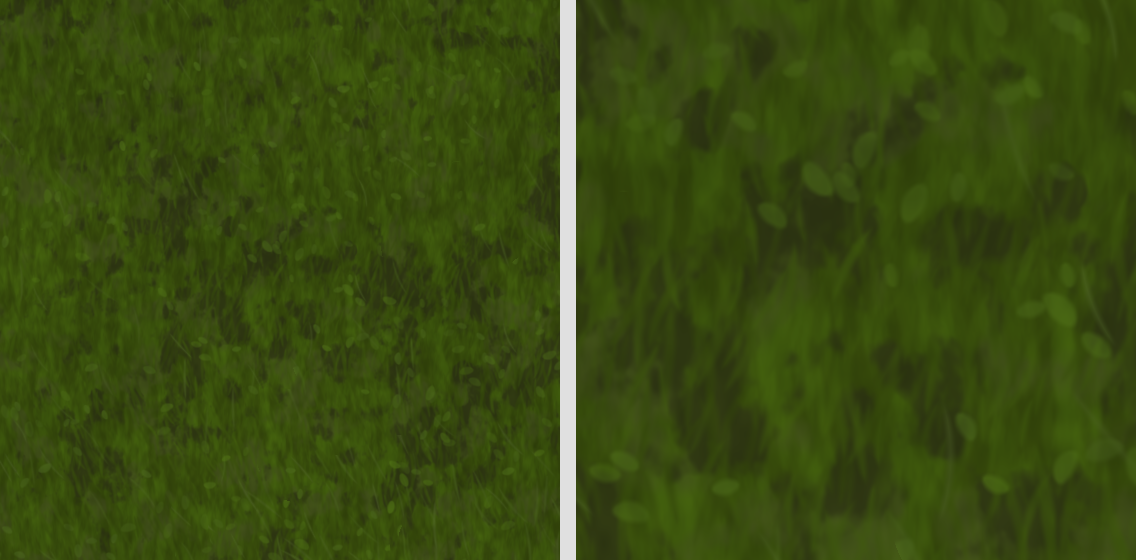
Left, the full canvas; right, a detail of the centre.
Reproduce this texture procedurally as a WebGL 1 fragment shader.

```glsl
precision highp float;
// A soft, shaded meadow: upright grass blades, small leaves, pale strands and dark gaps.
uniform vec2 u_resolution;

const vec3 DEEP_GREEN  = vec3(0.195, 0.262, 0.038);
const vec3 GRASS_GREEN = vec3(0.220, 0.300, 0.040);
const vec3 LIT_GREEN   = vec3(0.245, 0.352, 0.050);
const vec3 LEAF_GREEN  = vec3(0.275, 0.375, 0.105);
const vec3 FRESH_LEAF  = vec3(0.300, 0.430, 0.075);
const vec3 PALE_STRAND = vec3(0.310, 0.380, 0.165);
const vec3 DULL_OLIVE  = vec3(0.250, 0.295, 0.110);
const vec3 GAP_SHADOW  = vec3(0.170, 0.195, 0.070);

const float SOFTNESS = 0.0024;        // edge blur, in canvas heights
const float GRASS_CELLS = 30.0;
const float LEAF_CELLS = 17.0;
const float STRAND_CELLS = 13.0;
const vec2 BLADE_SIZE = vec2(0.0030, 0.030);   // half width, half length
const vec2 LEAF_SIZE = vec2(0.0075, 0.0165);
const vec2 STRAND_SIZE = vec2(0.0022, 0.046);
const float GRASS_OPACITY = 0.50;
const float LEAF_OPACITY = 0.62;
const float STRAND_OPACITY = 0.50;
const float GRAIN = 0.13;

float hash(vec2 p) {
  return fract(sin(dot(p, vec2(127.1, 311.7))) * 43758.5453);
}

float noise(vec2 p) {
  vec2 i = floor(p), f = fract(p);
  f = f * f * (3.0 - 2.0 * f);
  return mix(mix(hash(i), hash(i + vec2(1.0, 0.0)), f.x),
             mix(hash(i + vec2(0.0, 1.0)), hash(i + 1.0), f.x), f.y);
}

float fbm(vec2 p) {
  float sum = 0.0, gain = 0.533;
  for (int i = 0; i < 4; i++) {
    sum += gain * noise(p);
    p = mat2(1.6, 1.2, -1.2, 1.6) * p + 7.3;
    gain *= 0.5;
  }
  return sum;
}

// Soft coverage of a bent, pointed blade centred on the origin.
float blade(vec2 q, vec2 size, float bend) {
  float t = q.y / size.y;
  float width = size.x * max(1.0 - t * t, 0.0);
  float side = abs(q.x + bend * size.y * t * t);
  float body = 1.0 - smoothstep(width - SOFTNESS, width + SOFTNESS, side);
  return body * (1.0 - smoothstep(0.65, 1.0, abs(t)));
}

// Lays one jittered grid of blades over the colour.
vec3 scatter(vec3 col, vec2 p, float cells, vec2 size, float lean, float spread,
             float density, vec3 tintA, vec3 tintB, float opacity, float seed) {
  vec2 cell = floor(p * cells);
  for (int y = -1; y <= 1; y++) {
    for (int x = -1; x <= 1; x++) {
      vec2 id = cell + vec2(float(x), float(y));
      vec2 key = id + seed * vec2(17.3, 9.1);
      vec2 jitter = vec2(hash(key), hash(key + 3.7)) - 0.5;
      vec2 centre = (id + 0.5 + 0.7 * jitter) / cells;
      float angle = lean + spread * (hash(key + 8.2) - 0.5)
                  + 0.5 * (noise(centre * 4.0 + 20.0) - 0.5);
      float c = cos(angle), s = sin(angle);
      vec2 q = mat2(c, -s, s, c) * (p - centre);
      float scale = mix(0.6, 1.1, hash(key + 5.9)) * mix(1.08, 0.85, centre.y);
      float shape = blade(q, size * scale, 0.36 * (hash(key + 1.3) - 0.5));
      float present = step(hash(key + 6.6), density);
      float strength = opacity * mix(0.5, 1.2, hash(key + 2.4));
      col = mix(col, mix(tintA, tintB, hash(key + 4.8)), shape * present * strength);
    }
  }
  return col;
}

void main() {
  vec2 p = gl_FragCoord.xy / u_resolution.y;

  // Turf underneath, streaked upright
  vec2 warped = p + 0.012 * (vec2(noise(p * 14.0), noise(p * 14.0 + 31.0)) - 0.5);
  float streak = fbm(warped * vec2(70.0, 24.0));
  vec3 col = mix(DEEP_GREEN, LIT_GREEN, smoothstep(0.25, 0.8, streak));
  col = mix(col, DULL_OLIVE, 0.7 * smoothstep(0.52, 0.72, fbm(warped * vec2(24.0, 20.0) + 9.0)));

  // Dark gaps between tufts
  float gap = fbm(warped * vec2(34.0, 27.0) + 50.0) + 0.35 * (noise(p * 6.0 + 4.0) - 0.5);
  col = mix(col, GAP_SHADOW, 0.85 * smoothstep(0.55, 0.76, gap));

  // Upright grass
  for (int i = 0; i < 5; i++) {
    float seed = float(i) + 1.0;
    col = scatter(col, p + 0.013 * seed, GRASS_CELLS, BLADE_SIZE, 0.06, 0.75,
                  0.85, DEEP_GREEN, LIT_GREEN, GRASS_OPACITY, seed);
  }

  // Slanting pale strands, thickest low and to the right
  float low = 1.0 - smoothstep(0.08, 0.34, p.y);
  float strands = 0.14 + 0.55 * low * smoothstep(0.25, 0.5, p.x);
  for (int i = 0; i < 3; i++) {
    float seed = float(i) + 11.0;
    col = scatter(col, p + 0.021 * seed, STRAND_CELLS, STRAND_SIZE, 0.5, 0.9,
                  strands, LEAF_GREEN, PALE_STRAND, STRAND_OPACITY, seed);
  }

  // Clumps of small leaves, denser at the lower left
  float corner = (1.0 - smoothstep(0.1, 0.45, p.y)) * (1.0 - smoothstep(0.1, 0.4, p.x));
  float leaves = 0.12 + 0.3 * smoothstep(0.4, 0.75, noise(p * 5.0 + 12.0)) + 0.25 * corner;
  for (int i = 0; i < 3; i++) {
    float seed = float(i) + 21.0;
    col = scatter(col, p + 0.017 * seed, LEAF_CELLS, LEAF_SIZE, 0.9, 2.8,
                  leaves, LEAF_GREEN, mix(FRESH_LEAF, LEAF_GREEN, corner), LEAF_OPACITY, seed);
  }

  // Fine mottling and broad drifts of light
  col *= 1.0 + GRAIN * (noise(warped * vec2(130.0, 75.0)) - 0.5);
  col *= 1.0 + 0.16 * (fbm(p * 5.0 + 70.0) - 0.5);
  gl_FragColor = vec4(col, 1.0);
}
```
